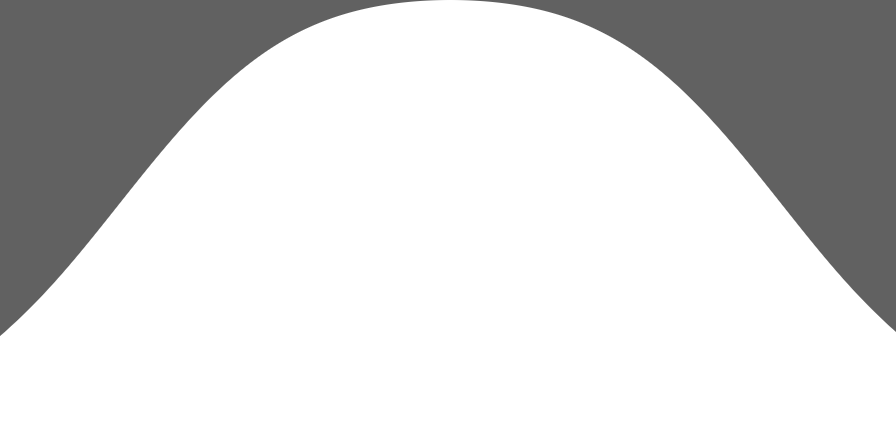
Reproduce this background procedurally as a WebGL 1 fragment shader.

```glsl
precision highp float;

uniform vec2 u_resolution;

const vec3 SKY_GRAY = vec3(0.38);
const vec3 HILL_WHITE = vec3(1.0);

// Height of a smooth bell whose flanks straighten, then flare outward
float hillHeight(float x, float center, float halfWidth, float drop) {
    float t = (x - center) / halfWidth;
    float q = t * t;
    float flare = 0.661 + q * (1.898 + q * (-2.3685 + q * 0.81));
    return 1.0 - drop * q * flare;
}

// Coverage of the area below an edge, one pixel soft across its slope
float coverBelow(float gap, float slope, float pixel) {
    float dist = gap / sqrt(1.0 + slope * slope);
    return clamp(0.5 + dist / pixel, 0.0, 1.0);
}

void main() {
    vec2 uv = gl_FragCoord.xy / u_resolution;
    float aspect = u_resolution.x / u_resolution.y;

    // Hill profile in canvas units
    float center = 0.5026;
    float halfWidth = 0.5026;
    float drop = 0.75;
    float height = hillHeight(uv.x, center, halfWidth, drop);

    // Slope by central difference
    float delta = 0.001;
    float right = hillHeight(uv.x + delta, center, halfWidth, drop);
    float left = hillHeight(uv.x - delta, center, halfWidth, drop);
    float slope = (right - left) / (2.0 * delta * aspect);

    float hill = coverBelow(height - uv.y, slope, 1.0 / u_resolution.y);
    gl_FragColor = vec4(mix(SKY_GRAY, HILL_WHITE, hill), 1.0);
}
```
